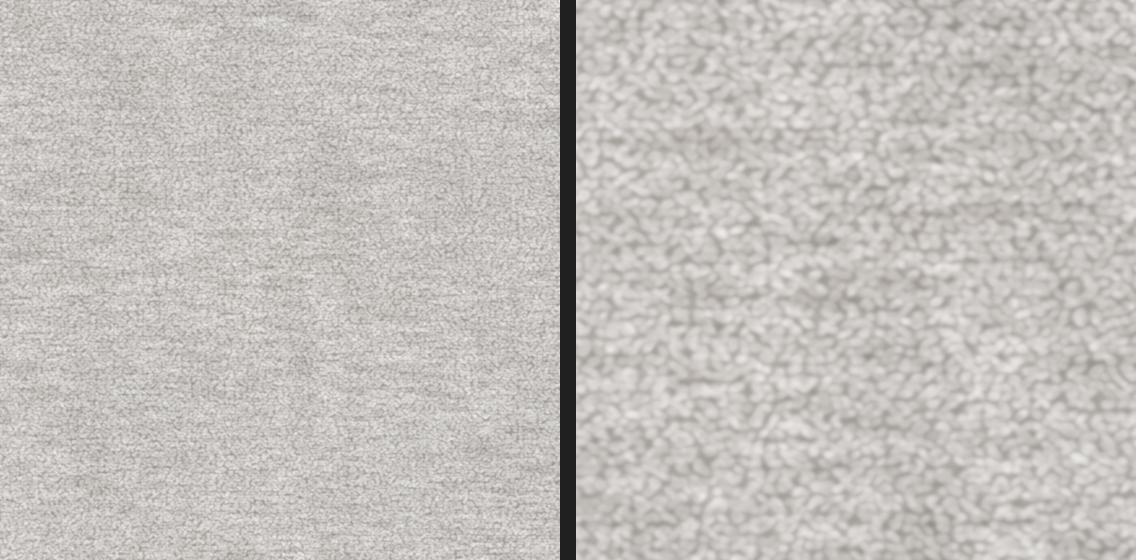
Left: the whole. Right: its middle third, enlarged.
Give the GLSL for this texture, as a Shadertoy shader.

```glsl
// Pale grey woven cloth: soft tilted yarn loops form the grain, with small
// dark pits where they leave gaps. Stretched noise gives thin horizontal
// slubs and faint vertical bands, slow noise the gently worn patches.

vec2 hash22(vec2 p)
{
    vec3 q = fract(vec3(p.xyx) * vec3(0.1031, 0.1030, 0.0973));
    q += dot(q, q.yzx + 33.33);
    return fract((q.xx + q.yz) * q.zy);
}

// Value noise centred on zero
float noise(vec2 p)
{
    vec2 cell = floor(p), f = fract(p);
    f = f * f * (3.0 - 2.0 * f);
    float low  = mix(hash22(cell).x, hash22(cell + vec2(1, 0)).x, f.x);
    float high = mix(hash22(cell + vec2(0, 1)).x, hash22(cell + vec2(1, 1)).x, f.x);
    return mix(low, high, f.y) - 0.5;
}

float fbm(vec2 p)
{
    float sum = 0.0, gain = 1.0;
    for (int i = 0; i < 4; i++) {
        sum += gain * noise(p);
        p = p * 2.03 + 17.3;
        gain *= 0.55;
    }
    return sum;
}

// Overlapping soft loops in staggered rows; coverage saturates, so only
// the uncovered gaps turn distinctly dark
float yarnLoops(vec2 p)
{
    vec2 cell = floor(p);
    float cover = 0.0, shade = 0.0;
    for (int y = -1; y <= 1; y++)
    for (int x = -1; x <= 1; x++) {
        vec2 id = cell + vec2(x, y);
        vec2 rnd = hash22(id + 71.0), look = hash22(id + 213.0) - 0.5;
        vec2 centre = id + vec2(0.5 + 0.25 * (mod(id.y, 2.0) - 0.5), 0.5)
                    + (rnd - 0.5) * vec2(0.9, 0.7);
        vec2 d = p - centre;
        d.y += 0.9 * look.x * d.x;
        float weight = exp(-5.0 * dot(d, d * vec2(0.85, 1.2)));
        cover += weight;
        shade += weight * look.y;
    }
    return 0.17 * (0.28 - exp(-2.2 * cover)) + 0.06 * shade;
}

void mainImage(out vec4 fragColor, in vec2 fragCoord)
{
    vec2 uv = fragCoord / iResolution.y;

    // Slight wander keeps the rows from looking ruled
    vec2 warped = uv + 0.003 * vec2(noise(uv * 31.0), noise(uv * 23.0 + 40.0));

    // Fine grain
    float tone = 0.784 + yarnLoops(warped * vec2(172.0, 180.0));
    tone += 0.085 * noise(uv * vec2(215.0, 240.0) + 9.0);

    // Thin horizontal slubs, stronger in some areas than others
    float slub = 0.080 * noise(warped * vec2(22.0, 180.0) + 50.0)
               + 0.036 * noise(warped * vec2(45.0, 115.0) + 90.0);
    tone += slub * (1.0 + 0.9 * noise(uv * 6.0 + 120.0));

    // Worn patches and faint vertical bands
    tone += 0.021 * fbm(uv * vec2(5.0, 6.0) + 150.0);
    tone += 0.019 * noise(uv * vec2(24.0, 3.0) + 180.0);
    tone += 0.016 * noise(uv * vec2(80.0, 6.0) + 210.0);

    // Shadows are warm, highlights nearly neutral
    vec3 shadow = vec3(0.66, 0.64, 0.62), light = vec3(0.85, 0.84, 0.83);
    vec3 cloth = mix(shadow, light, (tone - 0.66) / 0.19);
    cloth += vec3(0.006, 0.0, -0.003) * fbm(uv * 4.0 + 240.0);
    fragColor = vec4(clamp(cloth, 0.0, 1.0), 1.0);
}
```
